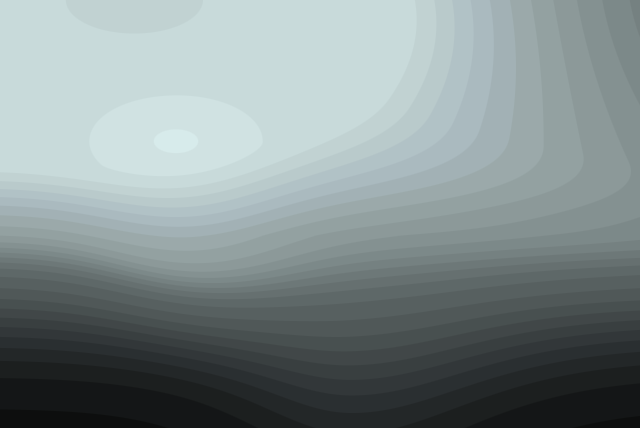
Give the GLSL for this background, as a WebGL 2 fragment shader.

```glsl
#version 300 es
precision highp float;

uniform vec2 u_resolution;
out vec4 fragColor;

#define BAND_STEP 0.032
#define BAND_ANCHOR 0.84
#define SKY_LEVEL 0.858
#define GLOW_CENTER vec2(0.275, 0.67)
#define GLOW_SIZE vec2(0.12, 0.096)
#define GLOW_GAIN 0.05
#define SHADE_CENTER vec2(0.21, 1.0)
#define SHADE_SIZE vec2(0.15, 0.11)
#define SHADE_GAIN 0.03
#define CORNER_BLEND 0.3
#define SKY_BLEND 0.04

float bell(float x) { return exp(-x * x); }

float spot(vec2 p, vec2 center, vec2 size) {
    vec2 d = (p - center) / size;
    return exp(-dot(d, d));
}

float smoothMin(float a, float b, float k) {
    float h = max(k - abs(a - b), 0.0) / k;
    return min(a, b) - 0.25 * k * h * h;
}

// Dark ground: a soft vertical ramp bent by two sagging dips
float groundLevel(float x, float depth) {
    float upperDip = 0.065 * (1.0 - smoothstep(0.58, 0.95, depth));
    float lowerDip = 0.37 * max(depth - 0.55, 0.0);
    float lowerWidth = x < 0.55 ? 0.25 : 0.3;
    float s = depth - upperDip * bell((x - 0.3) / 0.165)
                    - lowerDip * bell((x - 0.55) / lowerWidth);
    float ramp = 0.055 + 0.105 * log(1.0 + exp((0.851 - s) / 0.06));
    float u = (s - 0.59) / 0.06;
    return ramp - 0.07 * u * bell(u);
}

// Right-hand falloff: contours fan out from a pivot as depth grows
float sideLevel(float x, float depth) {
    float pivot = 0.86 + 0.12 * depth;
    float u = (pivot - x) / (1.0 + 6.0 * depth * depth);
    return 0.62 + 0.9 * u + 0.75 * u * u;
}

float lightLevel(vec2 p) {
    float depth = 1.0 - p.y;
    float sky = SKY_LEVEL + GLOW_GAIN * spot(p, GLOW_CENTER, GLOW_SIZE)
                          - SHADE_GAIN * spot(p, SHADE_CENTER, SHADE_SIZE);
    float falloff = smoothMin(groundLevel(p.x, depth), sideLevel(p.x, depth), CORNER_BLEND);
    return smoothMin(falloff, sky, SKY_BLEND);
}

// Quantise into flat bands with antialiased edges
float bandLevel(float level) {
    float n = (level - BAND_ANCHOR) / BAND_STEP;
    float edge = floor(n + 0.5);
    float width = max(fwidth(n), 1e-4);
    float band = edge - 0.5 + clamp((n - edge) / width + 0.5, 0.0, 1.0);
    return BAND_ANCHOR + BAND_STEP * band;
}

// Grey-green tint, bluer in the mid lights and deep shadows
vec3 tint(float level) {
    float red = level * (0.9 + 0.02 * level);
    float blue = level + 0.022 * bell((level - 0.73) / 0.05)
                       + 0.008 * bell((level - 0.2) / 0.06);
    return vec3(red, level, blue);
}

void main() {
    vec2 p = gl_FragCoord.xy / u_resolution;
    vec3 color = tint(bandLevel(lightLevel(p)));
    fragColor = vec4(clamp(color, 0.0, 1.0), 1.0);
}
```
